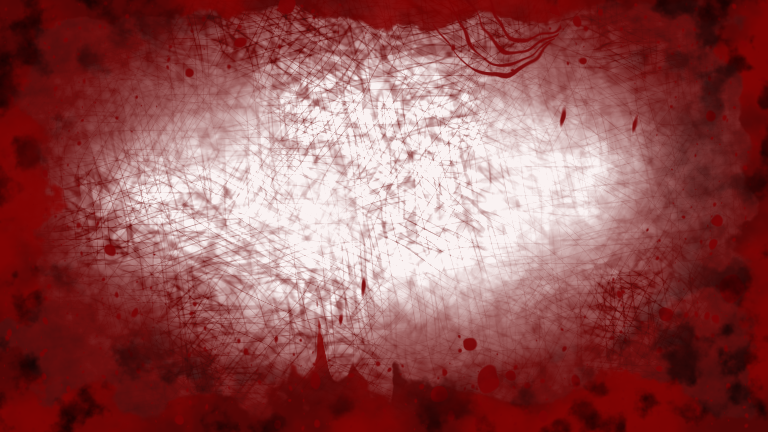
Write a Shadertoy shader that draws this background.

```glsl
// A pale, scratched wall fading to dark red at its borders, with blood spatter.
// An elliptical glow drives a colour ramp; stretched noise draws the scratches,
// and distance functions shape the ragged rim, hanging strands and droplets.

#define GLOW_CENTER vec2(0.89, 0.56)
#define GLOW_SIZE vec2(0.765, 0.475)
#define GLOW_FALLOFF 4.3
#define SCRATCH_LAYERS 10
#define SCRATCH_DEPTH 0.13
#define GRUNGE_DEPTH 0.28
#define RIM_WIDTH 0.06
#define BLOOD_DARK vec3(0.32, 0.015, 0.015)
#define BLOOD_LIGHT vec3(0.51, 0.005, 0.005)

const float WIDTH = 16.0 / 9.0;

float hash(vec2 p) {
    vec3 q = fract(p.xyx * 0.1031);
    q += dot(q, q.yzx + 33.33);
    return fract((q.x + q.y) * q.z);
}

float noise(vec2 p) {
    vec2 i = floor(p), f = fract(p);
    f = f * f * (3.0 - 2.0 * f);
    return mix(mix(hash(i), hash(i + vec2(1, 0)), f.x),
               mix(hash(i + vec2(0, 1)), hash(i + vec2(1, 1)), f.x), f.y);
}

float fbm(vec2 p) {
    float sum = 0.0, amp = 0.5;
    for (int i = 0; i < 5; i++) {
        sum += amp * noise(p);
        p = mat2(1.6, 1.2, -1.2, 1.6) * p + 7.3;
        amp *= 0.5;
    }
    return sum;
}

float fill(float d, float soft) { return 1.0 - smoothstep(-soft, soft, d); }

float lobe(vec2 p, vec2 center, vec2 size) {
    vec2 q = (p - center) / size;
    return exp(-dot(q, q));
}

vec3 ramp(float t) {
    vec3 tones[6] = vec3[6](vec3(0.29, 0.045, 0.045), vec3(0.43, 0.05, 0.05),
        vec3(0.52, 0.22, 0.22), vec3(0.64, 0.40, 0.40),
        vec3(0.79, 0.65, 0.65), vec3(0.98, 0.95, 0.95));
    vec3 c = tones[0];
    for (int i = 1; i < 6; i++) c = mix(c, tones[i], clamp(t * 5.0 - float(i - 1), 0.0, 1.0));
    return c;
}

// Thin marks in many directions, as contours of stretched noise
float scratches(vec2 p) {
    float sum = 0.0;
    for (int i = 0; i < SCRATCH_LAYERS; i++) {
        float k = float(i), a = k * 2.4 + 0.4;
        vec2 q = mat2(cos(a), sin(a), -sin(a), cos(a)) * p;
        q.y += 0.015 * noise(q * 6.0 + k);
        float n = noise(q * vec2(9.0, 70.0) + 40.0 + k * 17.0);
        sum += (1.0 - smoothstep(0.0, 0.13, abs(n - 0.5))) * noise(p * 7.0 + k * 9.0);
    }
    return sum;
}

// Ragged rim, with a crown of spikes rising from the bottom
float rimDistance(vec2 p, float grain) {
    float spikes = 0.22 * pow(noise(vec2(p.x * 42.0 + p.y * 4.0, 3.0)), 2.0)
                 * lobe(vec2(p.x, 0), vec2(0.80, 0), vec2(0.12, 1));
    float floorLevel = 0.025 * smoothstep(0.5, 0.7, p.x) + spikes;
    float sides = min(p.x * 0.7, (WIDTH - p.x) * 0.95);
    float ends = min(p.y - floorLevel, (1.0 - p.y) * 1.7);
    return min(sides, ends) - RIM_WIDTH - 0.26 * (grain - 0.5);
}

// Sagging strands below the top edge
float strandDistance(vec2 p) {
    float d = 1.0;
    p += 0.014 * (vec2(noise(p * 28.0), noise(p * 28.0 + 50.0)) - 0.5);
    for (int i = 0; i < 4; i++) {
        float k = float(i), x = p.x - 1.14 - 0.022 * k;
        float slope = x < 0.0 ? 6.5 + 3.0 * k : 4.0;
        float y = p.y - 0.825 - 0.028 * k - slope * x * x;
        float curve = abs(y) / sqrt(1.0 + 4.0 * slope * slope * x * x);
        float width = 0.001 + 0.006 * noise(p * 25.0 + k * 8.0) * exp(-80.0 * x * x);
        d = min(d, max(curve - width, abs(x) - 0.135 + 0.015 * k));
    }
    return d;
}

// Landmark drops as x, y, radius, stretch; then a scatter that thickens outward
float dropDistance(vec2 p, float light) {
    vec4 drops[12] = vec4[12](vec4(0.556, 0.902, 0.014, 1), vec4(0.438, 0.832, 0.009, 1),
        vec4(1.088, 0.204, 0.016, 1), vec4(1.130, 0.120, 0.024, 1.4),
        vec4(1.017, 0.088, 0.021, 0.8), vec4(1.694, 0.333, 0.030, 1.1),
        vec4(1.542, 0.273, 0.016, 1), vec4(1.301, 0.731, 0.005, 4),
        vec4(1.472, 0.713, 0.004, 5), vec4(0.843, 0.338, 0.005, 4.4),
        vec4(0.790, 0.262, 0.004, 3), vec4(0.665, 0.987, 0.021, 1));
    vec2 w = p + 0.008 * (vec2(noise(p * 45.0), noise(p * 45.0 + 20.0)) - 0.5);
    float d = 1.0;
    for (int i = 0; i < 12; i++) {
        vec2 q = w - drops[i].xy;
        q.x -= 0.12 * q.y * step(2.0, drops[i].w);
        d = min(d, length(q / vec2(1, drops[i].w)) - drops[i].z);
    }
    for (int i = 0; i < 3; i++) {
        float scale = 13.0 + 11.0 * float(i);
        vec2 cell = floor(w * scale), id = cell + 31.0 * float(i);
        vec2 center = 0.3 + 0.4 * vec2(hash(id + 5.0), hash(id + 11.0));
        float radius = 0.03 + 0.15 * pow(hash(id + 19.0), 3.0);
        float missing = step(0.34 * (1.0 - smoothstep(0.15, 0.72, light)), hash(id));
        vec2 q = (fract(w * scale) - center) / vec2(1, 1.0 + 0.5 * hash(id + 3.0));
        d = min(d, (length(q) - radius) / scale + missing);
    }
    return d;
}

void mainImage(out vec4 fragColor, in vec2 fragCoord) {
    vec2 p = fragCoord / iResolution.xy * vec2(WIDTH, 1.0);
    float px = 1.0 / iResolution.y;
    float grain = fbm(p * 9.0 + 3.0), fine = fbm(p * 38.0);

    // Glow with two side lobes
    float d = length((p - GLOW_CENTER) / GLOW_SIZE);
    float glow = 1.0 / (1.0 + pow(d / 0.79, GLOW_FALLOFF));
    glow += 0.30 * lobe(p, vec2(0.34, 0.54), vec2(0.13, 0.14));
    glow += 0.24 * lobe(p, vec2(1.40, 0.59), vec2(0.15, 0.17));
    glow = min(glow, 0.97);

    // Worn surface
    float wear = mix(0.5, 1.5, smoothstep(0.25, 0.75, noise(p * 4.0 + 8.0)));
    float light = glow + GRUNGE_DEPTH * (0.45 * (grain - 0.48) + 0.7 * (fine - 0.48));
    light -= SCRATCH_DEPTH * wear * (scratches(p) - 0.95) * smoothstep(0.02, 0.5, glow);
    vec3 color = ramp(clamp(light, 0.0, 1.0));
    float ash = lobe(p, vec2(1.63, 0.62), vec2(0.10, 0.22));
    color = mix(color, vec3(0.36, 0.15, 0.15) * (0.6 + 0.8 * fine), 0.6 * ash);

    // Blood layers
    vec3 blood = mix(BLOOD_DARK, BLOOD_LIGHT, smoothstep(0.3, 0.65, fbm(p * 6.0 + 20.0)));
    color = mix(color, blood, 0.85 * fill(rimDistance(p, grain), 0.012));
    float spatter = min(dropDistance(p, glow), strandDistance(p));
    color = mix(color, vec3(0.47, 0.005, 0.015), 0.92 * fill(spatter, px));

    // Dark decay around the outside
    float decay = smoothstep(0.46, 0.68, fbm(p * 14.0 + 60.0)) * (1.0 - smoothstep(0.05, 0.4, glow));
    color *= 1.0 - 0.6 * decay * (0.5 + fine);
    fragColor = vec4(color, 1.0);
}
```
